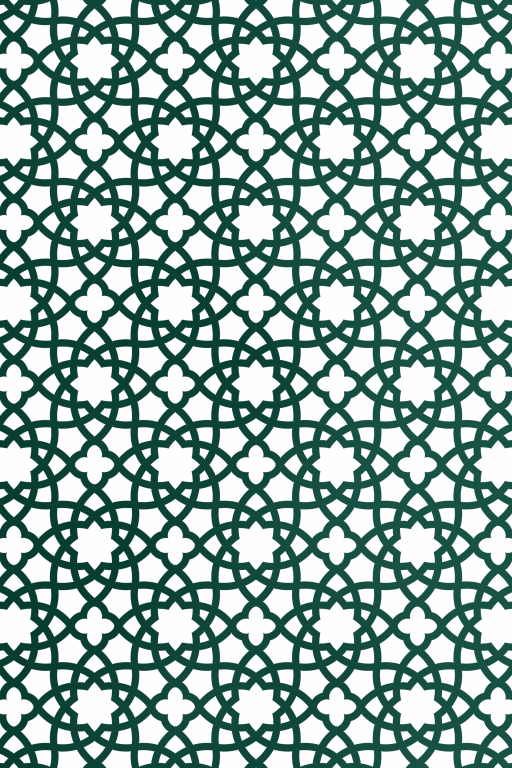
Give the GLSL for this pattern, as a WebGL 2 fragment shader.

```glsl
#version 300 es
precision highp float;
// Green lattice of eight-fold arc rosettes alternating with small four-lobed crosses on white.

uniform vec2 u_resolution;
out vec4 outColor;

const float PI = 3.14159265;
const float CELL = 0.1051;        // star-to-cross spacing, in canvas heights
const float HALF_LINE = 0.045;    // half the line width, in cells
const vec3 PAPER = vec3(0.995);
const vec3 DEEP_GREEN = vec3(0.025, 0.235, 0.185);
const vec3 SOFT_GREEN = vec3(0.095, 0.320, 0.270);

vec2 hashGradient(vec2 cell) {
  float h = fract(sin(dot(cell, vec2(127.1, 311.7))) * 43758.5);
  return vec2(cos(2.0 * PI * h), sin(2.0 * PI * h));
}

float gradientNoise(vec2 p) {
  vec2 i = floor(p), f = p - i;
  vec2 w = f * f * f * (f * (f * 6.0 - 15.0) + 10.0);
  float a = dot(hashGradient(i), f);
  float b = dot(hashGradient(i + vec2(1, 0)), f - vec2(1, 0));
  float c = dot(hashGradient(i + vec2(0, 1)), f - vec2(0, 1));
  float d = dot(hashGradient(i + vec2(1, 1)), f - vec2(1, 1));
  return mix(mix(a, b, w.x), mix(c, d, w.x), w.y);
}

float circleLine(vec2 p, vec2 center, float radius) {
  return abs(length(p - center) - radius);
}

// Move p into the diamond around its nearest star; crosses sit at the corners.
vec2 nearestStar(vec2 p) {
  vec2 d = vec2(p.x + p.y, p.x - p.y) * 0.5;
  d -= floor(d + 0.5);
  return vec2(d.x + d.y, d.x - d.y);
}

// Each arc runs from an outer tip, over three mirrored wedges, to a star notch.
float rosette(vec2 p) {
  float wedge = PI / 4.0;
  float angle = abs(mod(atan(p.y, p.x) + 0.5 * wedge, wedge) - 0.5 * wedge);
  vec2 center = vec2(-0.103, 0.394);
  float radius = 0.612;
  float r = length(p), line = 1.0;
  for (int i = 0; i < 3; i++) {
    float a = i == 0 ? wedge - angle : (i == 1 ? angle : -angle);
    line = min(line, circleLine(r * vec2(cos(a), sin(a)), center, radius));
  }
  return line;
}

// Lobed outline around the cross at a diamond corner.
float crossOutline(vec2 p) {
  vec2 q = abs(p);
  vec2 c = vec2(1.0 - max(q.x, q.y), min(q.x, q.y));
  return circleLine(c, vec2(0.12, -0.04), 0.178);
}

// Slow diagonal shading, with a little uneven tone.
vec3 inkColor(vec2 uv) {
  float tone = 0.75 * uv.x + 0.12 * uv.y + 0.06;
  tone += 0.45 * gradientNoise(uv * vec2(2.5, 3.5) + 4.3);
  return mix(DEEP_GREEN, SOFT_GREEN, smoothstep(0.1, 0.85, tone));
}

void main() {
  vec2 uv = gl_FragCoord.xy / u_resolution;
  vec2 p = (gl_FragCoord.xy - 0.5 * u_resolution) / (u_resolution.y * CELL);
  float pixel = 1.0 / (u_resolution.y * CELL);

  vec2 star = nearestStar(p);
  float line = min(rosette(star), crossOutline(star));
  float ink = 1.0 - smoothstep(-0.7 * pixel, 0.7 * pixel, line - HALF_LINE);

  outColor = vec4(mix(PAPER, inkColor(uv), ink), 1.0);
}
```
